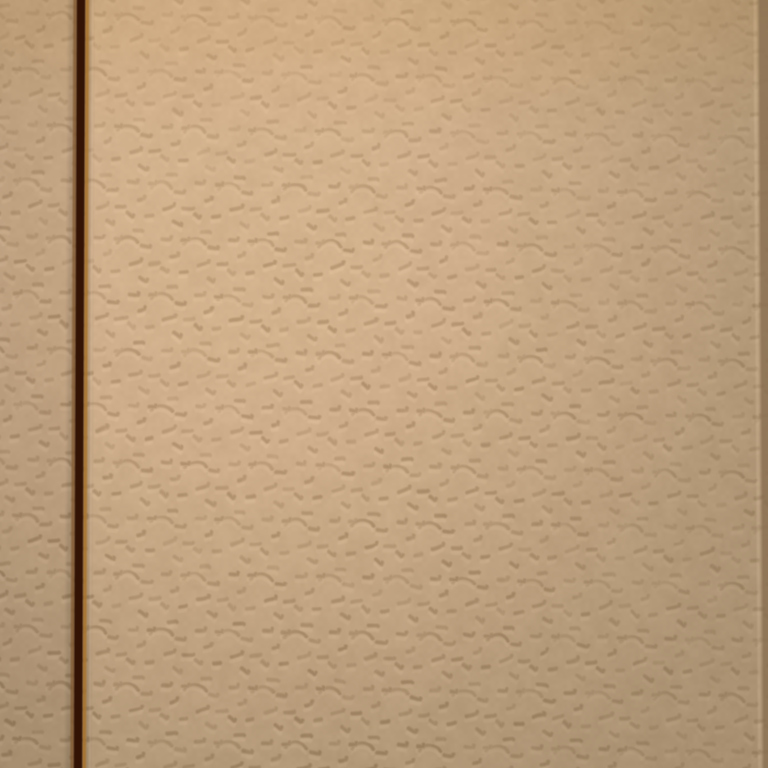
This texture is drawn by a three.js fragment shader. Its source:

```glsl
varying vec2 vUv;

// Panel colours
const vec3 LIT = vec3(0.825, 0.695, 0.555);
const vec3 SHADED = vec3(0.660, 0.565, 0.440);
const vec3 TOP_TINT = vec3(1.0, 0.985, 0.94);
const vec3 MARK_DEPTH = vec3(0.105, 0.105, 0.105);
const vec3 GROOVE_DARK = vec3(0.20, 0.075, 0.01);
const vec3 GROOVE_BROWN = vec3(0.50, 0.34, 0.18);
const vec3 GROOVE_GOLD = vec3(0.66, 0.45, 0.17);
const vec3 EDGE_DARK = vec3(0.53, 0.43, 0.31);

// Embossed pattern, staggered lattice
const vec2 CELL = vec2(0.0875, 0.0727);
const vec2 ARC_ORIGIN = vec2(0.385, 0.603);
const float ROW_SLOPE = 0.018;
const float ARC_RADIUS = 0.0145;
const float ARC_FLATTEN = 1.25;
const float ARC_SPAN = 1.2;
const int MARKS = 10;
const float MARK_HALF = 0.0048;
const float STROKE = 0.0012;
const float SOFTNESS = 0.0034;

// Lighting and joints
const vec2 LIGHT_POS = vec2(0.33, 0.72);
const float GROOVE_X = 0.1015;
const float GROOVE_LEAN = 0.004;
const float RIGHT_EDGE = 0.992;

float hash(vec2 p) {
  vec3 q = fract(vec3(p.xyx) * 0.1031);
  q += dot(q, q.yzx + 33.33);
  return fract((q.x + q.y) * q.z);
}

float noise(vec2 p) {
  vec2 i = floor(p), f = fract(p);
  f = f * f * (3.0 - 2.0 * f);
  return mix(mix(hash(i), hash(i + vec2(1, 0)), f.x),
             mix(hash(i + vec2(0, 1)), hash(i + vec2(1, 1)), f.x), f.y);
}

float segment(vec2 p, vec2 a, vec2 b) {
  vec2 ab = b - a;
  return length(p - a - ab * clamp(dot(p - a, ab) / dot(ab, ab), 0.0, 1.0));
}

float arcDistance(vec2 p) {
  p = vec2(abs(p.x), p.y * ARC_FLATTEN);
  vec2 tip = vec2(sin(ARC_SPAN), cos(ARC_SPAN));
  return tip.y * p.x > tip.x * p.y ? length(p - tip * ARC_RADIUS) : abs(length(p) - ARC_RADIUS);
}

float stroke(float d) {
  return 1.0 - smoothstep(STROKE * 0.3, STROKE + SOFTNESS, d);
}

float band(float x, float centre, float halfWidth, float soft) {
  return 1.0 - smoothstep(halfWidth - soft, halfWidth + soft, abs(x - centre));
}

// One arc plus scattered hooked dashes in each sheared lattice cell
float relief(vec2 uv) {
  vec2 p = uv - ARC_ORIGIN;
  p.y += ROW_SLOPE * p.x;
  p += 0.003 * (vec2(noise(uv * 60.0), noise(uv * 60.0 + 31.0)) - 0.5);
  vec2 q = vec2(p.x / CELL.x - 0.5 * p.y / CELL.y, p.y / CELL.y);
  float depth = 0.0;
  for (int i = 0; i <= MARKS; i++) {
    float n = float(i);
    vec2 d = q - fract(n * vec2(0.7549, 0.5698));
    vec2 id = floor(d + 0.5);
    d -= id;
    vec2 v = vec2(d.x + 0.5 * d.y, d.y) * CELL;
    float strength = mix(0.5, 1.0, hash(id + 50.0 + n * 7.0));
    float dist;
    if (i == 0) {
      dist = arcDistance(v);
      strength *= 0.85 + 12.0 * v.x;
    } else {
      float tilt = (hash(vec2(n, 4.0)) - 0.65) * 1.3;
      vec2 tip = MARK_HALF * mix(0.6, 1.4, hash(vec2(n, 9.0))) * vec2(cos(tilt), sin(tilt));
      float hook = MARK_HALF * 1.1 * (hash(vec2(n, 15.0)) - 0.4);
      dist = min(segment(v, -tip, tip), segment(v, tip, tip + vec2(0.001, hook)));
    }
    depth = max(depth, strength * stroke(dist));
  }
  return depth;
}

void main() {
  vec2 uv = vUv;
  float light = 1.0 - smoothstep(0.1, 0.95, length((uv - LIGHT_POS) * vec2(1.0, 0.9)));
  vec3 color = mix(SHADED, LIT, light);
  color *= mix(vec3(1.0), TOP_TINT, smoothstep(0.8, 1.0, uv.y));

  // Soft mottling and emboss, fainter toward the top and right
  color += 0.020 * (noise(uv * 55.0) - 0.5) + 0.016 * (noise(uv * 170.0) - 0.5);
  float fade = (1.0 - 0.4 * smoothstep(0.6, 1.0, uv.y)) * (1.0 - 0.35 * smoothstep(0.5, 1.0, uv.x));
  float emboss = relief(uv) - 0.3 * relief(uv + vec2(0.001, 0.006));
  color -= MARK_DEPTH * emboss * fade;

  // Groove between the panels
  float x = uv.x - GROOVE_X - GROOVE_LEAN * uv.y;
  color *= mix(0.94, 1.0, smoothstep(-0.006, 0.006, x));
  color *= 1.0 - 0.10 * band(x, 0.0, 0.016, 0.004);
  color = mix(color, GROOVE_BROWN, 0.75 * band(x, -0.0075, 0.0025, 0.002));
  color = mix(color, GROOVE_GOLD, 0.85 * band(x, 0.0080, 0.0025, 0.002));
  color = mix(color, GROOVE_DARK, band(x, 0.0, 0.0055, 0.0018));
  color += 0.04 * band(x, 0.0150, 0.0015, 0.0015);

  // Raised right border and the shadow beyond it
  float edge = uv.x - RIGHT_EDGE + 0.006 * uv.y;
  color += 0.045 * band(edge, -0.003, 0.002, 0.002);
  color = mix(color, EDGE_DARK, 0.75 * smoothstep(-0.001, 0.004, edge));

  gl_FragColor = vec4(color, 1.0);
}
```
